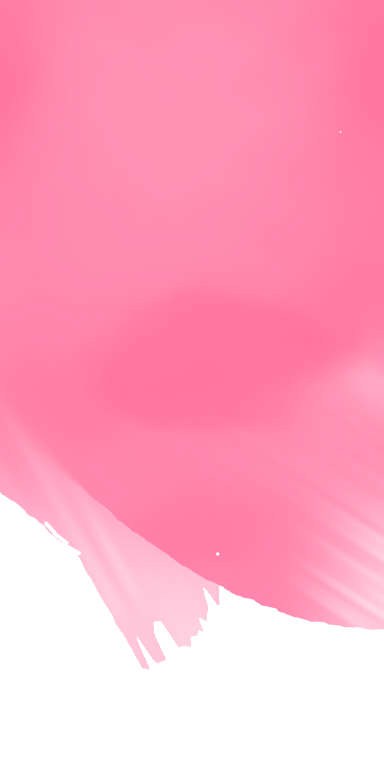
Reproduce this background procedurally as a Shadertoy shader.

```glsl
// Pink watercolour wash with a pale dry-brush tail over white paper.

const vec3 PAPER = vec3(1.0);
const vec3 PIGMENT = vec3(1.0, 0.43, 0.615);
const float BASE_PALENESS = 0.19;
const vec2 TAIL_DIR = vec2(0.49, -0.87);    // direction of the ragged bristles
const vec2 SWEEP_DIR = vec2(0.84, -0.54);   // direction of the wash streaks
const float EDGE_ROUGHNESS = 0.014;
const float SPECK_GRID = 4.0;
const float SPECK_CHANCE = 0.2;

float hash(vec2 p) {
    vec3 q = fract(vec3(p.xyx) * 0.1031);
    q += dot(q, q.yzx + 33.33);
    return fract((q.x + q.y) * q.z);
}

float noise(vec2 p) {
    vec2 i = floor(p), f = fract(p);
    f = f * f * (3.0 - 2.0 * f);
    return mix(mix(hash(i), hash(i + vec2(1, 0)), f.x),
               mix(hash(i + vec2(0, 1)), hash(i + vec2(1, 1)), f.x), f.y);
}

float fbm(vec2 p) {
    float sum = 0.0, amp = 0.5;
    for (int i = 0; i < 5; i++) {
        sum += amp * noise(p);
        p = mat2(1.6, 1.2, -1.2, 1.6) * p + 7.3;
        amp *= 0.5;
    }
    return sum;
}

// Noise stretched along a brush direction
float bristles(vec2 p, vec2 dir, float across, float along) {
    return noise(vec2(dot(p, vec2(-dir.y, dir.x)) * across, dot(p, dir) * along));
}

// Soft elliptical pool of pigment or water
float pool(vec2 p, vec2 centre, vec2 radius) {
    vec2 d = (p - centre) / radius;
    return exp(-dot(d, d));
}

float segment(vec2 p, vec2 a, vec2 b) {
    vec2 d = b - a;
    return length(p - a - d * clamp(dot(p - a, d) / dot(d, d), 0.0, 1.0));
}

// Amount of paper showing through the main wash
float washPaleness(vec2 p) {
    vec2 w = p + 0.16 * (vec2(fbm(p * 4.0), fbm(p * 4.0 + 19.0)) - 0.48);
    float pale = BASE_PALENESS + 0.05 * pool(w, vec2(0.48, 1.72), vec2(0.38, 0.40));
    pale -= 0.13 * pool(w, vec2(0.0, 1.80), vec2(0.14, 0.32));
    pale -= 0.14 * pool(w, vec2(1.02, 1.80), vec2(0.19, 0.36));
    pale -= 0.08 * pool(w, vec2(0.92, 1.25), vec2(0.26, 0.18));
    pale -= 0.07 * pool(w, vec2(0.18, 0.96), vec2(0.25, 0.14));
    pale -= 0.09 * pool(w, vec2(0.52, 0.62), vec2(0.25, 0.14));

    // Dark central bloom with a feathered rim
    float bloom = pool(w, vec2(0.56, 1.06), vec2(0.36, 0.19));
    pale -= 0.08 * bloom + 0.06 * smoothstep(0.28, 0.55, bloom);

    // Water lifting the pigment at the right and along the lower sweep
    float streak = bristles(p, SWEEP_DIR, 55.0, 2.5);
    pale += 0.24 * pool(w, vec2(1.0, 1.0), vec2(0.15, 0.07));
    pale += 0.06 * pool(p, vec2(0.85, 0.82), vec2(0.3, 0.13)) * (0.5 + streak);
    float fade = smoothstep(0.70, 1.04, p.x) * smoothstep(0.85, 0.40, p.y);
    pale += fade * (0.35 + 0.40 * streak);
    return max(pale + 0.03 * (fbm(p * 9.0) - 0.48), 0.0);
}

// Signed field of the pale tail, positive inside
float tailField(vec2 p, float rough) {
    float side = p.y - min(0.724 - 0.85 * p.x, 0.907 - 1.75 * p.x);
    float across = dot(p, vec2(-TAIL_DIR.y, TAIL_DIR.x));
    float tip = -0.025 - 0.12 * smoothstep(0.64, 0.78, across);
    float gaps = smoothstep(0.5, 0.85, noise(vec2(across * 42.0, 3.0)));
    tip -= 0.085 * gaps + 0.035 * noise(vec2(across * 75.0, 8.0));
    return min(side * 0.6, tip - dot(p, TAIL_DIR)) + rough;
}

// Short dry scratches at the left shoulder of the tail
float scratches(vec2 p, float pixel) {
    float ink = 0.0;
    for (int i = 0; i < 3; i++) {
        float k = float(i);
        vec2 a = vec2(0.12 + 0.022 * k, 0.637 - 0.027 * k);
        float d = segment(p, a, a + vec2(0.022 + 0.01 * k, -0.024)) - 0.005;
        ink = max(ink, smoothstep(pixel, -pixel, d));
    }
    return ink;
}

float specks(vec2 p, float pixel) {
    vec2 cell = floor(p * SPECK_GRID);
    vec2 spot = 0.15 + 0.7 * vec2(hash(cell + 11.0), hash(cell + 47.0));
    float radius = 0.002 + 0.003 * hash(cell + 5.0);
    float d = length(p - (cell + spot) / SPECK_GRID) - radius;
    return step(hash(cell + 83.0), SPECK_CHANCE) * smoothstep(pixel, -pixel, d);
}

void mainImage(out vec4 fragColor, in vec2 fragCoord) {
    vec2 p = fragCoord / iResolution.xy * vec2(1.0, 2.0);
    float pixel = 1.5 / iResolution.y;
    float rough = EDGE_ROUGHNESS * (fbm(p * 32.0) - 0.48);

    // Pale tail, thinning towards its bristle tips
    float tail = smoothstep(-pixel, pixel, tailField(p, rough));
    tail *= 1.0 - scratches(p, pixel);
    float tailPale = mix(0.20, 0.62, smoothstep(1.0, 0.4, p.y));
    tailPale += 0.14 * (bristles(p, TAIL_DIR, 34.0, 3.0) - 0.5);
    vec3 colour = mix(PAPER, mix(PIGMENT, PAPER, tailPale), tail);

    // Main wash above a curved diagonal edge, softer at the upper left
    float edge = p.y - (0.95 - 1.15 * p.x + 0.56 * p.x * p.x) + rough;
    float softness = mix(0.07, pixel, smoothstep(0.0, 0.26, p.x));
    float wash = smoothstep(-softness, softness, edge);
    colour = mix(colour, mix(PIGMENT, PAPER, clamp(washPaleness(p), 0.0, 1.0)), wash);

    colour = mix(colour, PAPER, specks(p, pixel));
    fragColor = vec4(colour, 1.0);
}
```
